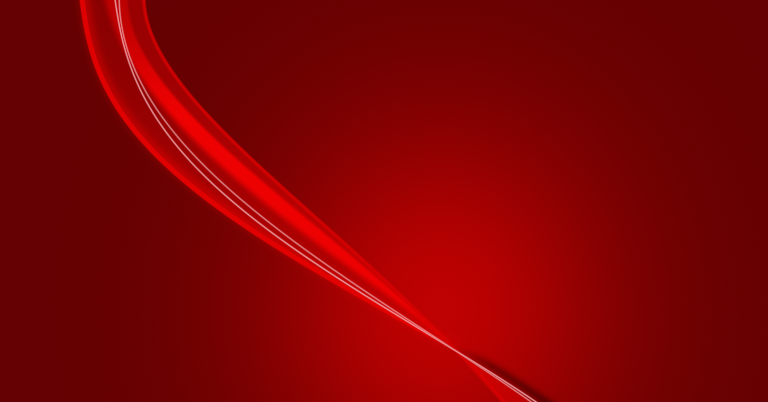
Give the GLSL for this background, as a WebGL 2 fragment shader.

```glsl
#version 300 es
precision highp float;
// A sweeping translucent ribbon with fine pale strands over a deep red glow.
// Each strand is a smooth quartic x(depth) through five evenly spaced heights;
// signed distances to the strands build the ribbon's folds, rims and highlights.

uniform vec2 u_resolution;
out vec4 outColor;

#define ASPECT 1.901
#define GLOW_CENTER vec2(1.09, 0.77)
#define GLOW_RADIUS vec2(0.43, 0.48)
#define GLOW_STRENGTH 0.35
#define BASE_RED 0.395
#define STRAND_WIDTH 0.0020
#define RIM_WIDTH 0.0055
#define CROSSING 0.865

// Newton interpolation through values at depth 0, 1/4, 1/2, 3/4 and 1.
float curveX(vec4 k, float last, float depth) {
    float s = depth * 4.0;
    vec4 d1 = vec4(k.yzw, last) - k;
    vec3 d2 = d1.yzw - d1.xyz;
    vec2 d3 = d2.yz - d2.xy;
    float d4 = d3.y - d3.x;
    return k.x + s * (d1.x + (s - 1.0) / 2.0 * (d2.x
         + (s - 2.0) / 3.0 * (d3.x + (s - 3.0) / 4.0 * d4)));
}

// Approximate signed distance, positive to the right of the strand.
float strand(vec2 p, vec4 k, float last) {
    const float STEP = 0.005;
    float x = curveX(k, last, p.y);
    float slope = (curveX(k, last, p.y + STEP) - x) / STEP;
    return (p.x - x) / sqrt(1.0 + slope * slope);
}

float side(float d, float soft) {
    return smoothstep(-soft, soft, d);
}

float line(float d, float width, float soft) {
    return 1.0 - smoothstep(max(width - soft, 0.0), width + soft, abs(d));
}

float bell(float d, float width) {
    return exp(-d * d / (width * width));
}

float hash(vec2 p) {
    vec3 q = fract(vec3(p.xyx) * 0.1031);
    q += dot(q, q.yzx + 33.33);
    return fract((q.x + q.y) * q.z);
}

void main() {
    vec2 uv = gl_FragCoord.xy / u_resolution;
    vec2 p = vec2(uv.x * ASPECT, 1.0 - uv.y);
    float soft = 0.8 / u_resolution.y;

    // Background glow
    vec2 g = (p - GLOW_CENTER) / GLOW_RADIUS;
    float red = BASE_RED + GLOW_STRENGTH * exp(-dot(g, g));

    // Strands, from the left rim to the right rim
    float left   = strand(p, vec4(0.198, 0.275, 0.512, 0.906), 1.315);
    float paleA  = strand(p, vec4(0.285, 0.361, 0.574, 0.928), 1.327);
    float paleB  = strand(p, vec4(0.295, 0.374, 0.601, 0.942), 1.315);
    float inner  = strand(p, vec4(0.260, 0.391, 0.649, 0.978), 1.272);
    float middle = strand(p, vec4(0.317, 0.441, 0.708, 1.002), 1.250);
    float right  = strand(p, vec4(0.359, 0.485, 0.740, 1.012), 1.250);

    // Ribbon body: dim left fold, bright central fold, medium right fold
    float above = 1.0 - smoothstep(CROSSING - 0.05, CROSSING + 0.02, p.y);
    float body = side(left, soft) * side(-right, soft) * above;
    float bright = side(inner, 0.012) * side(-middle, 0.006);
    float lit = mix(0.74, 0.93, smoothstep(0.0, 0.3, p.y));
    float fold = mix(0.54, 0.70, smoothstep(0.0, 0.8, p.y));
    fold = mix(fold, fold + 0.06, side(middle, 0.006));
    red = mix(red, mix(fold, lit, bright), body);

    // Glowing rims
    float rim = line(left - 0.005, RIM_WIDTH, 0.003) + 0.45 * bell(left - 0.012, 0.016);
    red = mix(red, 0.91, min(rim, 1.0) * above * 0.9);
    red = mix(red, 0.84, line(right + 0.003, 0.004, 0.003) * 0.85);

    // Shadow and red sheen beyond the crossing
    float tail = smoothstep(CROSSING - 0.01, CROSSING + 0.05, p.y);
    red -= 0.22 * tail * bell(paleA - 0.014, 0.012);
    red += 0.12 * tail * side(right, soft) * side(-paleB, soft);

    // Pale strands and slight dither against banding
    vec3 color = vec3(red, 0.004, 0.006);
    float pale = max(line(paleA, STRAND_WIDTH, soft), line(paleB, STRAND_WIDTH, soft) * 0.85);
    color = mix(color, vec3(0.93, 0.66, 0.68), pale * 0.85);
    color += (hash(gl_FragCoord.xy) - 0.5) / 255.0;
    outColor = vec4(clamp(color, 0.0, 1.0), 1.0);
}
```
